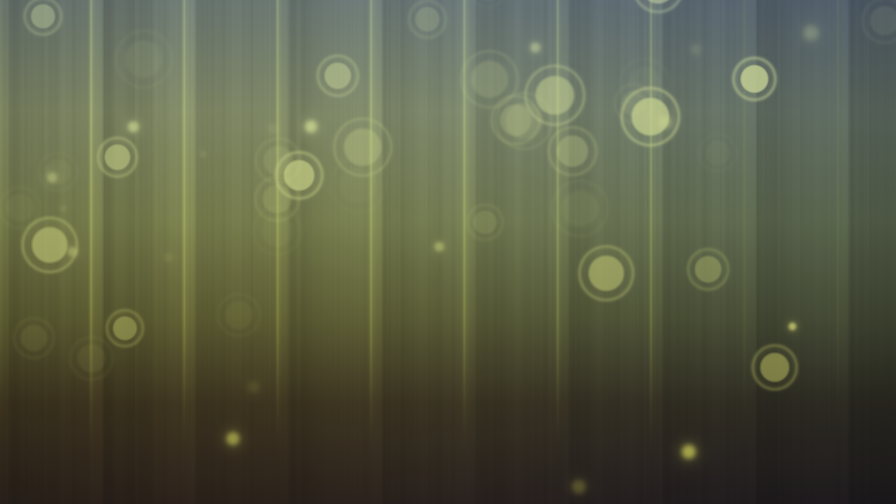
Give the GLSL for this background, as a Shadertoy shader.

```glsl
// Ringed light discs floating over a dusky green curtain of fine vertical streaks.
#define BAND_WIDTH 0.1852
#define BAND_OFFSET 0.0185
#define BAND_CONTRAST 0.17
#define STREAK_CONTRAST 0.13
#define SEAM_GLOW 0.11
#define DISC_COUNT 36
#define SPARK_COUNT 20
#define DISC_RADIUS vec2(0.034, 0.062)
#define SPARK_RADIUS vec2(0.007, 0.016)
#define CORE_RATIO 0.64

float hash(float n) {
    n = fract(n * 0.1031);
    n *= n + 33.33;
    return fract(n * (n + n));
}

float noise(float x) {
    float i = floor(x), f = fract(x);
    return mix(hash(i), hash(i + 1.0), f * f * (3.0 - 2.0 * f));
}

float ramp(float a, float b, float x) {
    return clamp((x - a) / (b - a), 0.0, 1.0);
}

// Dark floor rising through olive to slate, warm at left and cool at right
vec3 backdrop(vec2 uv) {
    vec3 c = vec3(0.145, 0.122, 0.115);
    c = mix(c, vec3(0.210, 0.192, 0.130), ramp(0.00, 0.20, uv.y));
    c = mix(c, vec3(0.325, 0.340, 0.205), ramp(0.20, 0.37, uv.y));
    c = mix(c, vec3(0.425, 0.460, 0.300), ramp(0.37, 0.56, uv.y));
    c = mix(c, vec3(0.460, 0.500, 0.385), ramp(0.56, 0.78, uv.y));
    c = mix(c, vec3(0.395, 0.440, 0.420), ramp(0.78, 1.00, uv.y));
    float off = uv.x - 0.37;
    vec3 warm = mix(vec3(1.08, 1.0, 0.86), vec3(1.0), uv.y);
    vec3 cool = vec3(0.92, 0.96, 1.14);
    return c * (1.06 - 0.72 * off * off) * mix(warm, cool, smoothstep(0.2, 1.0, uv.x));
}

// Broad folds with one lit seam each, overlaid with fine streaks
vec3 curtain(vec3 c, float x, vec2 uv) {
    float t = (x - BAND_OFFSET) / BAND_WIDTH;
    float id = floor(t), s = t - id;
    float fold = (smoothstep(0.0, 0.02, s) - smoothstep(0.98, 1.0, s)) * (s - 0.5);
    float streak = 0.35 * noise(x * 38.0) + 0.35 * noise(x * 110.0 + 40.0)
                 + 0.30 * noise(x * 260.0 + 90.0) - 0.5;
    c *= 1.0 + BAND_CONTRAST * mix(0.3, 1.2, hash(id + 17.0)) * fold
             + STREAK_CONTRAST * streak;
    float d = (s - 0.875) * BAND_WIDTH;
    float seam = exp(-d * d / 1.0e-5) + 0.35 * exp(-abs(d - 0.006) / 0.009);
    float fade = smoothstep(0.08, 0.4, uv.y) * (1.0 - 0.7 * smoothstep(0.7, 0.85, uv.x));
    return c + SEAM_GLOW * seam * fade * vec3(0.95, 1.0, 0.35);
}

// Scatter denser around the upper middle
vec2 scatter(float n, float aspect) {
    float x = fract(n * 0.618034 + 0.25 * hash(n + 3.0));
    float y = 0.61 + 0.62 * (hash(n + 51.0) + hash(n + 97.0) - 1.0);
    return vec2(x * aspect, y);
}

vec3 lightColor(float y) {
    return mix(vec3(0.74, 0.73, 0.29), vec3(0.80, 0.86, 0.65), clamp(y, 0.0, 1.0));
}

// Soft disc inside a thin ring, with a faint fill between them
float ringedDisc(float d, float r, float blur) {
    float core = 1.0 - smoothstep(CORE_RATIO - blur, CORE_RATIO + blur, d / r);
    float e = (d - r * 0.96) / 0.0042;
    float ring = 0.48 * exp(-e * e);
    float fill = 0.10 * (1.0 - smoothstep(0.85, 1.15, d / r));
    return max(core, ring + fill);
}

void mainImage(out vec4 fragColor, in vec2 fragCoord) {
    vec2 uv = fragCoord / iResolution.xy;
    vec2 p = fragCoord / iResolution.y;
    float aspect = iResolution.x / iResolution.y;
    vec3 col = curtain(backdrop(uv), p.x, uv);

    for (int i = 0; i < DISC_COUNT; i++) {
        float n = float(i) * 7.0 + 5.0;
        vec2 c = scatter(n, aspect);
        float r = mix(DISC_RADIUS.x, DISC_RADIUS.y, hash(n + 211.0));
        float strength = mix(0.05, 0.82, pow(hash(n + 307.0), 2.2));
        float blur = mix(0.12, 0.06, strength);
        col = mix(col, lightColor(c.y), strength * ringedDisc(length(p - c), r, blur));
    }

    for (int i = 0; i < SPARK_COUNT; i++) {
        float n = float(i) * 11.0 + 503.0;
        vec2 c = scatter(n, aspect);
        float r = mix(SPARK_RADIUS.x, SPARK_RADIUS.y, hash(n + 211.0));
        float strength = mix(0.12, 0.85, pow(hash(n + 307.0), 2.0));
        float d = length(p - c) / r;
        float glow = 0.75 * exp(-d * d * d) + 0.25 * exp(-0.4 * d * d);
        col = mix(col, lightColor(c.y), strength * glow);
    }

    fragColor = vec4(clamp(col, 0.0, 1.0), 1.0);
}
```
